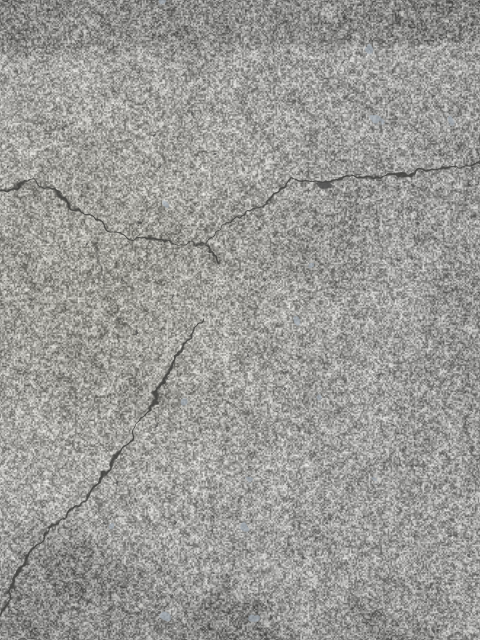
Reproduce this texture procedurally as a Shadertoy shader.

```glsl
// Weathered grey concrete with fine grain, stains, embedded stones and two cracks.
#define BASE_TONE 0.622
#define FINE_GRAIN 0.37
#define MID_GRAIN 0.20
#define COARSE_GRAIN 0.10
#define BLOTCH 0.07
#define BAND_DARKEN 0.085
#define CORNER_DARKEN 0.09
#define CRACK_WIDTH 0.0019
#define CRACK_COLOR vec3(0.25, 0.25, 0.24)
#define STONE_COLOR vec3(0.63, 0.67, 0.71)
#define PALE_COLOR vec3(0.83, 0.83, 0.81)
#define PIT_COLOR vec3(0.29, 0.29, 0.29)

float hash(vec2 p) {
    vec3 q = fract(vec3(p.xyx) * 0.1031);
    q += dot(q, q.yzx + 33.33);
    return fract((q.x + q.y) * q.z);
}

float noise(vec2 p) {
    vec2 i = floor(p), f = fract(p);
    f = f * f * (3.0 - 2.0 * f);
    float low = mix(hash(i), hash(i + vec2(1, 0)), f.x);
    float high = mix(hash(i + vec2(0, 1)), hash(i + vec2(1, 1)), f.x);
    return mix(low, high, f.y);
}

// Signed noise, centred on zero
float snoise(vec2 p) { return noise(p) - 0.5; }

float fbm(vec2 p) {
    float sum = 0.0, amp = 1.0;
    for (int i = 0; i < 4; i++) {
        sum += amp * snoise(p);
        p = p * 2.1 + 17.3;
        amp *= 0.6;
    }
    return sum;
}

float segment(vec2 p, vec2 a, vec2 b) {
    vec2 ab = b - a;
    return length(p - a - ab * clamp(dot(p - a, ab) / dot(ab, ab), 0.0, 1.0));
}

float cover(float d, float r, float blur) {
    return 1.0 - smoothstep(r - blur, r + blur, d);
}

// Distance to the crack that crosses the slab
float crossCrack(vec2 p) {
    const vec2 path[13] = vec2[13](
        vec2(-0.01, 0.934), vec2(0.066, 0.957), vec2(0.122, 0.929), vec2(0.174, 0.889),
        vec2(0.226, 0.859), vec2(0.295, 0.835), vec2(0.38, 0.823), vec2(0.434, 0.83),
        vec2(0.47, 0.868), vec2(0.564, 0.92), vec2(0.608, 0.96), vec2(0.80, 0.966),
        vec2(1.01, 0.992));
    float d = 1.0;
    for (int i = 0; i < 12; i++) d = min(d, segment(p, path[i], path[i + 1]));
    return d;
}

// Distance to the crack that climbs from the lower corner
float cornerCrack(vec2 p) {
    const vec2 path[8] = vec2[8](
        vec2(0.0, 0.045), vec2(0.021, 0.109), vec2(0.087, 0.214), vec2(0.182, 0.292),
        vec2(0.234, 0.37), vec2(0.321, 0.50), vec2(0.365, 0.587), vec2(0.42, 0.67));
    float d = 1.0;
    for (int i = 0; i < 7; i++) d = min(d, segment(p, path[i], path[i + 1]));
    return d;
}

// Irregular chips scattered on a jittered grid
float chips(vec2 p, float cells, float chance, float size, float seed, float blur) {
    vec2 g = p * cells, id = floor(g) + seed;
    vec2 jitter = 0.3 + 0.4 * vec2(hash(id + 3.1), hash(id + 7.7));
    float angle = 6.283 * hash(id + 11.3);
    vec2 q = (fract(g) - jitter) / cells;
    q = mat2(cos(angle), sin(angle), -sin(angle), cos(angle)) * q;
    float r = size * mix(0.5, 1.0, hash(id + 19.9));
    float d = length(q * vec2(1.0, 1.6)) + r * 1.1 * snoise(p * 1.3 / size + seed);
    return cover(d, r, blur) * step(hash(id + 23.5), chance);
}

void mainImage(out vec4 fragColor, in vec2 fragCoord) {
    vec2 p = fragCoord / iResolution.x;
    float px = 1.0 / iResolution.x;

    // Broad stains: top band, lower left corner, right side and one patch
    float blotch = fbm(p * 6.0);
    float tone = BASE_TONE + BLOTCH * blotch;
    float bandEdge = 1.22 + 0.027 * p.x + 0.014 * snoise(p * 14.0);
    tone -= BAND_DARKEN * smoothstep(-0.012, 0.012, p.y - bandEdge);
    float corner = p.y + 0.35 * p.x + 0.12 * blotch;
    tone -= CORNER_DARKEN * (1.0 - smoothstep(0.18, 0.36, corner));
    tone -= 0.025 * smoothstep(0.35, 0.95, p.x);
    vec2 patchOffset = (p - vec2(0.87, 0.845)) * vec2(1.0, 1.5);
    tone -= 0.07 * cover(length(patchOffset) + 0.02 * blotch, 0.035, 0.02);

    // Sandy grain in three sizes
    tone += FINE_GRAIN * snoise(p * 330.0);
    tone += MID_GRAIN * snoise(p * 170.0 + 41.0);
    tone += COARSE_GRAIN * snoise(p * 70.0 + 83.0);
    float warmth = 0.006 + 0.014 * cover(length(p - vec2(0.2, 0.75)), 0.35, 0.35);
    vec3 color = tone + warmth * vec3(0.5, 0.3, -1.0);

    // Stones, pale flecks and dark pits
    color = mix(color, STONE_COLOR, 0.7 * chips(p, 7.0, 0.22, 0.013, 5.0, px));
    color = mix(color, PALE_COLOR, 0.8 * chips(p, 22.0, 0.13, 0.005, 61.0, px));
    color = mix(color, PIT_COLOR, 0.75 * chips(p, 26.0, 0.12, 0.0042, 97.0, px));

    // Ragged cracks, a short branch and a faint scratch
    vec2 warp = vec2(snoise(p * 48.0), snoise(p * 48.0 + 29.0)) * 0.016;
    vec2 w = p + warp + 0.006 * vec2(snoise(p * 140.0), snoise(p * 140.0 + 53.0));
    float width = CRACK_WIDTH * (0.35 + 1.3 * noise(p * 24.0 + 9.0));
    float d = min(crossCrack(w), segment(w, vec2(0.435, 0.83), vec2(0.447, 0.79)));
    float crack = max(cover(d, width, px), cover(cornerCrack(w), width * 1.35, px));
    float scratch = cover(segment(w, vec2(0.20, 0.83), vec2(0.212, 0.735)), 0.002, 0.003);
    float chip = cover(length((w - vec2(0.678, 0.953)) * vec2(0.8, 1.0)), 0.012, px * 1.5);
    color = mix(color, CRACK_COLOR, max(0.9 * crack, 0.45 * scratch));
    color = mix(color, PIT_COLOR, 0.85 * chip);

    fragColor = vec4(clamp(color, 0.0, 1.0), 1.0);
}
```
